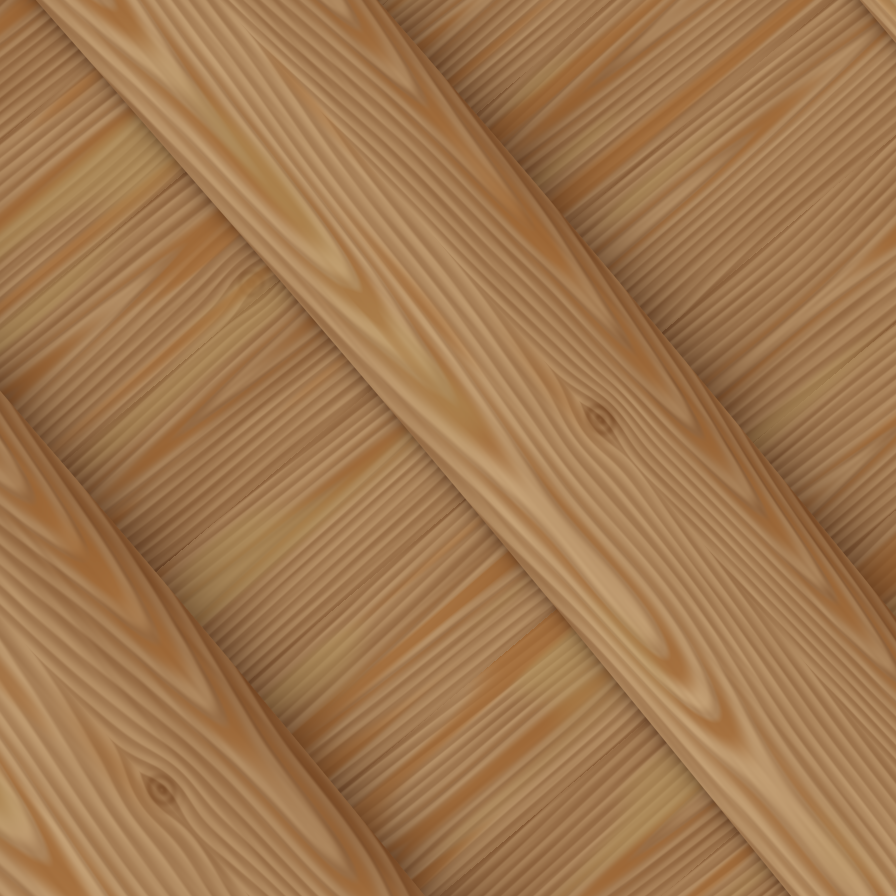
A WebGL 2 fragment shader for this texture:

```glsl
#version 300 es
precision highp float;
// Round diagonal timber logs lying over planks of striped pine.
uniform vec2 u_resolution;
out vec4 fragColor;

float hash(vec2 p) {
  return fract(sin(dot(p, vec2(127.1, 311.7))) * 43758.5453);
}

float noise(vec2 p) {
  vec2 i = floor(p), f = fract(p);
  f = f * f * (3.0 - 2.0 * f);
  return mix(mix(hash(i), hash(i + vec2(1, 0)), f.x),
             mix(hash(i + vec2(0, 1)), hash(i + vec2(1, 1)), f.x), f.y);
}

// Growth ring profile: dark line, slow rise to pale wood, soft drop
float ring(float h) {
  float t = fract(h);
  return smoothstep(0.05, 0.75, t) * (1.0 - smoothstep(0.78, 1.0, t));
}

// Orange heartwood just past the tip of each arch
float heart(float h, float d) {
  float t = fract(h);
  return exp(-d * d) * smoothstep(0.0, 0.15, t) * (1.0 - smoothstep(0.2, 0.7, t));
}

// Tone 0..1 runs from dark to pale wood, with warm orange and olive stains
vec3 wood(float tone, float warm, float olive) {
  vec3 c = mix(vec3(0.47, 0.29, 0.15), vec3(0.77, 0.63, 0.46), clamp(tone, -0.2, 1.05));
  c = mix(c, vec3(0.63, 0.40, 0.19), clamp(warm, 0.0, 0.7));
  return mix(c, vec3(0.70, 0.58, 0.36), clamp(olive, 0.0, 0.5));
}

// Knot: dark soft spot with a ringed core
float knot(vec2 d) {
  float r = length(d);
  return smoothstep(0.028, 0.006, r) * (0.75 + 0.25 * sin(r * 600.0));
}

// Planks: x runs along the grain, y across it
vec3 planks(vec2 p) {
  float row = p.y / 0.16 + 0.25;
  float id = floor(row), v = fract(row);
  float side = hash(vec2(id, 3.0)) < 0.5 ? -1.0 : 1.0;
  float d = v - mix(0.25, 0.75, hash(vec2(id, 7.0)));
  vec2 k = p - vec2(0.01, 0.423);
  float h = 14.0 * sqrt(d * d + 0.006) + side * 3.2 * p.x
          + 1.3 * noise(vec2(p.x * 4.0, p.y * 14.0)) + 0.8 * exp(-dot(k, k) * 900.0);
  float fine = noise(vec2(p.x * 12.0, p.y * 260.0)) - 0.5;
  float streak = noise(vec2(p.x * 3.0 + id * 5.0, p.y * 38.0));
  float tone = 0.43 + 0.27 * ring(h) + 0.16 * fine + 0.18 * (streak - 0.5)
             + 0.12 * (hash(vec2(id, 1.0)) - 0.5);
  tone -= 0.13 * smoothstep(0.03, 0.0, min(v, 1.0 - v));
  tone -= 0.35 * knot(k);
  float warm = 0.7 * heart(h, d / 0.1) + 0.8 * smoothstep(0.76, 0.95, streak);
  float olive = 0.5 * smoothstep(0.7, 0.95, noise(vec2(p.x * 5.0 + 9.0, p.y * 24.0)));
  return wood(tone, warm, olive);
}

// One log: u crosses it from 0 to 1, b runs along it
vec3 logWood(float u, float b, float width, float id) {
  float dl = u - 0.21, dr = u - 0.87;
  vec2 k = vec2((u - 0.6) * width, (b - 0.79) * 0.8);
  float left = 22.0 * sqrt(dl * dl + 0.01) + 4.4 * b;
  float right = 25.0 * sqrt(dr * dr + 0.003) + 8.0 * b - 1.5;
  float h = min(left, right) + 1.2 * noise(vec2(u * 5.0 + id * 3.0, b * 5.0))
          + 1.1 * exp(-dot(k, k) * 900.0);
  float fine = noise(vec2(u * 70.0, b * 10.0 + id * 7.0)) - 0.5;
  float streak = noise(vec2(u * 11.0 + id, b * 3.5));
  float tone = 0.50 + 0.29 * ring(h) + 0.13 * fine + 0.16 * (streak - 0.5);
  // Rounded shading, lit from the left side
  tone += 0.13 * smoothstep(0.65, 0.15, u) - 0.10 * smoothstep(0.5, 0.9, u);
  tone -= 0.38 * smoothstep(0.86, 1.02, u) + 0.18 * smoothstep(0.05, 0.0, u);
  tone -= 0.40 * knot(k);
  // Long stain near the right side and a tail above the knot
  float stain = exp(-pow((u - 0.87) / 0.035, 2.0) - pow((b - 0.55) / 0.09, 2.0))
              + 0.6 * exp(-pow((u - 0.54) / 0.04, 2.0) - pow((b - 0.73) / 0.07, 2.0));
  float warm = 0.8 * heart(h, dl / 0.1) + 0.6 * heart(h, dr / 0.08)
             + 0.6 * stain + 0.5 * smoothstep(0.8, 0.97, streak);
  float olive = 0.5 * exp(-dl * dl * 90.0) * smoothstep(0.5, 0.9, noise(vec2(u * 9.0, b * 6.0)));
  return wood(tone, warm, olive);
}

void main() {
  vec2 uv = gl_FragCoord.xy / u_resolution;
  vec2 q = vec2(uv.x, 1.0 - uv.y);
  // a crosses the logs, b follows them
  float a = dot(q, vec2(0.764, -0.645));
  float b = dot(q, vec2(0.645, 0.764));
  vec3 color = planks(vec2(a, b));
  float edge = a - 0.008 * sin(b * 2.4);
  float soft = 0.75 / u_resolution.y;

  // Logs widen toward the lower left; each casts a shadow on the planks
  for (float i = -1.0; i < 1.5; i++) {
    float lo = 0.030 + 0.695 * i, hi = 0.317 + 0.604 * i;
    float shade = edge > hi ? 0.34 * exp((hi - edge) / 0.045)
                            : 0.30 * exp(min(edge - lo, 0.0) / 0.010);
    color *= 1.0 - shade * vec3(0.85, 1.0, 1.1);
    float cover = smoothstep(-soft, soft, edge - lo) * smoothstep(soft, -soft, edge - hi);
    color = mix(color, logWood((edge - lo) / (hi - lo), b, hi - lo, i), cover);
  }
  fragColor = vec4(color, 1.0);
}
```
